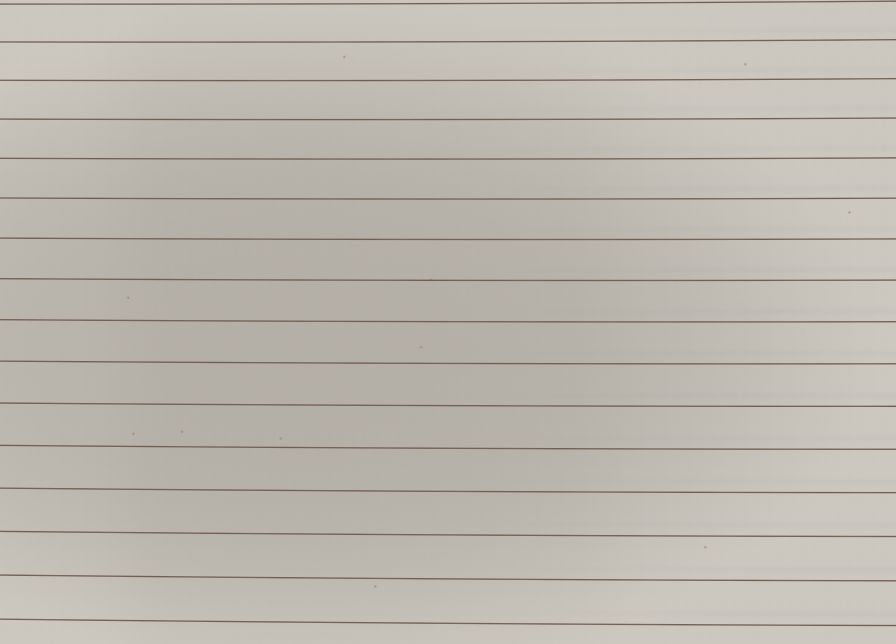
A WebGL 2 fragment shader for this pattern:

```glsl
#version 300 es
precision highp float;
// Ruled paper: sixteen thin brown rules on warm grey paper under uneven light.
// Spacing grows down the page, so the rule index is found by inverting a
// quadratic; shade, show-through, grain and specks are layered over the sheet.

uniform vec2 u_resolution;
out vec4 fragColor;

// Lengths are in thousandths of the canvas height.
const float PAGE = 1000.0;
const float FIRST_RULE = 6.3;     // depth of the top rule at the left edge
const float FIRST_TILT = -4.5;    // change of that depth across the page
const float SPACING = 58.5;       // gap below the top rule
const float SPACING_TILT = 0.96;  // gap widening toward the right
const float SPACING_GROWTH = 0.345;
const float BOW = 1.5;            // sag at mid page
const float RULE_WIDTH = 2.12;
const float GHOST_PHASE = 0.25;   // show-through, in gaps above each rule
const float GHOST_WIDTH = 5.0;
const float SPECK_CELL = 125.0;
const float SPECK_CHANCE = 0.07;
const float SPECK_RADIUS = 1.7;
const float GRAIN = 0.003;

const vec3 PAPER_DARK = vec3(0.708, 0.688, 0.655);
const vec3 PAPER_LIGHT = vec3(0.796, 0.778, 0.745);
const vec3 RULE_INK = vec3(0.455, 0.360, 0.310);
const vec3 GHOST_TINT = vec3(-0.014, -0.012, -0.005);
const vec3 SPECK_COLOR = vec3(0.56, 0.49, 0.41);
const vec2 SHADE_CENTER = vec2(0.33, 0.47);
const vec2 SHADE_REACH = vec2(0.67, 0.53);

float hash(vec2 p) {
  vec3 q = fract(vec3(p.xyx) * 0.1031);
  q += dot(q, q.yzx + 33.33);
  return fract((q.x + q.y) * q.z);
}

// Pixel-filtered coverage of a stripe, d from its middle.
float stripe(float d, float width, float px) {
  return clamp((d + 0.5 * width) / px + 0.5, 0.0, 1.0)
       - clamp((d - 0.5 * width) / px + 0.5, 0.0, 1.0);
}

// Layered sines, each turned and finer than the last.
float grain(vec2 p) {
  float sum = 0.0;
  float amp = 0.5;
  for (int i = 0; i < 4; i++) {
    sum += amp * sin(p.x + 1.7 * sin(p.y)) * sin(p.y + 1.3 * sin(p.x));
    p = mat2(1.2, 0.9, -0.9, 1.2) * p + 2.4;
    amp *= 0.7;
  }
  return sum;
}

// Sparse round flecks, one candidate per cell.
float specks(vec2 p, float px) {
  vec2 cell = floor(p / SPECK_CELL);
  vec2 spot = 0.2 + 0.6 * vec2(hash(cell + 3.1), hash(cell + 17.7));
  float d = length(p - (cell + spot) * SPECK_CELL);
  float present = step(hash(cell + 41.3), SPECK_CHANCE);
  return present * (1.0 - smoothstep(SPECK_RADIUS - px, SPECK_RADIUS + px, d));
}

vec3 paper(vec2 uv, vec2 p) {
  vec2 q = (uv - SHADE_CENTER) / SHADE_REACH;
  float light = smoothstep(0.0, 1.1, dot(q, q));
  // Soft vertical bands of light at the left and right.
  light += 0.15 * (1.0 - smoothstep(0.09, 0.19, uv.x));
  light += 0.07 * smoothstep(0.64, 0.72, uv.x);
  vec3 color = mix(PAPER_DARK, PAPER_LIGHT, min(light, 1.03));
  return color + GRAIN * grain(p * 0.35);
}

void main() {
  vec2 uv = gl_FragCoord.xy / u_resolution;
  float px = PAGE / u_resolution.y;
  vec2 p = gl_FragCoord.xy * px;
  float depth = PAGE - p.y;

  // Rule index k solves depth = top + gap * k + SPACING_GROWTH * k * k.
  float top = FIRST_RULE + FIRST_TILT * uv.x + BOW * 4.0 * uv.x * (1.0 - uv.x);
  float gap = SPACING + SPACING_TILT * uv.x;
  float slope = sqrt(gap * gap + 4.0 * SPACING_GROWTH * (depth - top));
  float k = (slope - gap) / (2.0 * SPACING_GROWTH);
  float row = round(k);
  float ruleDist = (k - row) * slope;

  vec3 color = paper(uv, p);

  // Faint show-through of the reverse side, stronger at the right.
  float ghostK = k + GHOST_PHASE;
  float ghostDist = (ghostK - round(ghostK)) * slope / GHOST_WIDTH;
  color += GHOST_TINT * exp(-ghostDist * ghostDist) * smoothstep(0.35, 0.95, uv.x);

  color = mix(color, SPECK_COLOR, 0.6 * specks(p, px));

  // Rules, with ink density drifting along each one.
  float ink = 0.95 + 0.05 * sin(uv.x * 23.0 + row * 2.3) * sin(uv.x * 61.0 + row * 4.1);
  color = mix(color, RULE_INK, ink * stripe(ruleDist, RULE_WIDTH, px));

  fragColor = vec4(color, 1.0);
}
```
